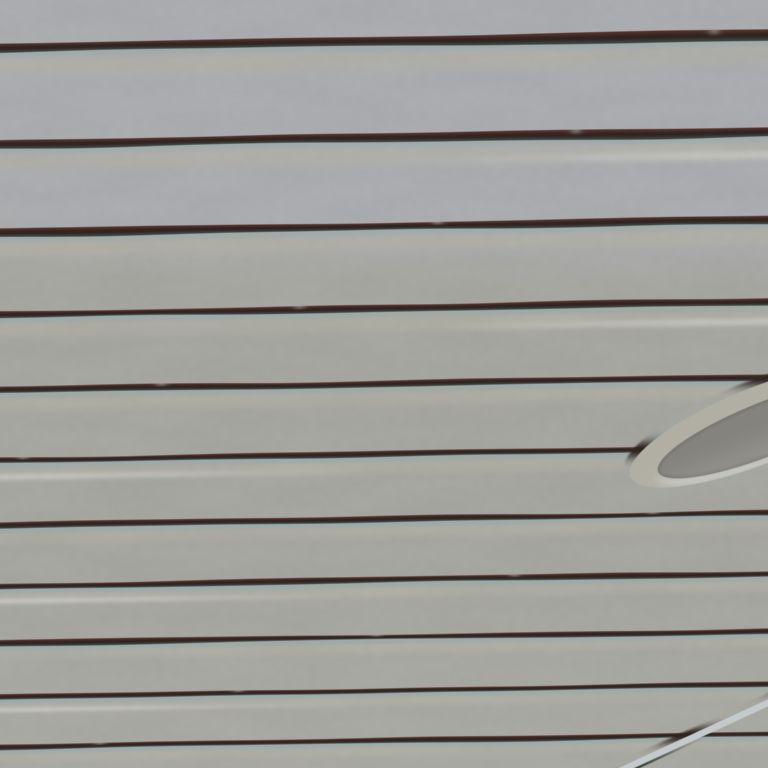
Reproduce this texture procedurally as a WebGL 2 fragment shader.

```glsl
#version 300 es
precision highp float;
// Receding painted ceiling slats with dark grooves, an oval lamp and a pale rod.
uniform vec2 u_resolution;
out vec4 fragColor;

// Slat layout: depth below the top edge of the canvas
const float FIRST_GROOVE = 0.0625;
const float SPACING = 0.1307;
const float FORESHORTEN = 0.04355;
const float TILT = 0.0165;
const float GROOVE_NEAR = 0.0062;   // half widths
const float GROOVE_FAR = 0.0036;
const float SOFTNESS = 0.0013;

// Lamp and rod
const vec2 LAMP_AXIS = vec2(0.929, 0.370);
const vec2 RIM_CENTER = vec2(0.990, 0.4466);
const vec2 RIM_RADII = vec2(0.182, 0.0495);
const vec2 GLASS_CENTER = vec2(1.0, 0.4427);
const vec2 GLASS_RADII = vec2(0.154, 0.035);
const vec2 ROD_START = vec2(0.807, -0.004);
const vec2 ROD_END = vec2(1.02, 0.094);
const float ROD_WIDTH = 0.0042;

const vec3 COOL_PAINT = vec3(0.665, 0.670, 0.682);
const vec3 WARM_PAINT = vec3(0.648, 0.648, 0.624);
const vec3 CREAM = vec3(0.695, 0.688, 0.645);
const vec3 HIGHLIGHT = vec3(0.77, 0.77, 0.75);
const vec3 GROOVE_RED = vec3(0.33, 0.19, 0.165);
const vec3 GROOVE_DARK = vec3(0.19, 0.145, 0.13);
const vec3 GROOVE_GREEN = vec3(0.24, 0.26, 0.245);
const vec3 TEAL_FRINGE = vec3(0.60, 0.675, 0.665);
const vec3 GLASS = vec3(0.52, 0.515, 0.495);
const vec3 ROD = vec3(0.77, 0.79, 0.80);

vec2 gradient(vec2 cell) {
  float h = fract(sin(dot(cell, vec2(127.1, 311.7))) * 43758.5);
  return vec2(cos(h * 6.2832), sin(h * 6.2832));
}

float gradientNoise(vec2 p) {
  vec2 i = floor(p), f = p - i;
  vec2 u = f * f * f * (f * (f * 6.0 - 15.0) + 10.0);
  vec2 e = vec2(1.0, 0.0);
  float low = mix(dot(gradient(i), f), dot(gradient(i + e), f - e), u.x);
  float high = mix(dot(gradient(i + e.yx), f - e.yx),
                   dot(gradient(i + e.xx), f - e.xx), u.x);
  return mix(low, high, u.y);
}

float grooveDepth(float k) { return SPACING * k / (1.0 + FORESHORTEN * k); }

float ellipseDistance(vec2 p, vec2 radii) {
  float a = length(p / radii), b = length(p / (radii * radii));
  return a * (a - 1.0) / max(b, 0.001);
}

vec2 toLamp(vec2 p) {
  return vec2(dot(p, LAMP_AXIS), dot(p, vec2(-LAMP_AXIS.y, LAMP_AXIS.x)));
}

float rodDistance(vec2 p) {
  vec2 a = p - ROD_START, b = ROD_END - ROD_START;
  return length(a - b * clamp(dot(a, b) / dot(b, b), 0.0, 1.0)) - ROD_WIDTH;
}

float bell(float x, float width) { return exp(-x * x / (width * width)); }

void main() {
  vec2 uv = gl_FragCoord.xy / u_resolution;
  float soft = max(SOFTNESS, 0.75 / min(u_resolution.x, u_resolution.y));

  // Perspective index of the slat and of the nearest groove
  float depth = 1.0 - uv.y + TILT * uv.x - FIRST_GROOVE;
  float index = depth / (SPACING - FORESHORTEN * depth);
  float slat = floor(index), groove = floor(index + 0.5);
  float slatHeight = grooveDepth(slat + 1.0) - grooveDepth(slat);
  float below = (depth - grooveDepth(slat)) / slatHeight;

  // Painted slats: cool near the top, cream on each upper lip
  float coolness = smoothstep(0.62, 0.74, uv.y + 0.02 * uv.x);
  vec3 color = mix(WARM_PAINT, COOL_PAINT, coolness);
  color += 0.012 * smoothstep(0.3, 0.0, uv.y);
  float lip = smoothstep(0.07, 0.16, below) * smoothstep(0.38, 0.2, below);
  color = mix(color, CREAM, lip * (0.6 + 0.4 * gradientNoise(vec2(uv.x * 5.0, slat * 3.7))));
  float lit = mod(slat, 2.0) * smoothstep(0.45, 1.0, slat < 4.0 ? uv.x : 1.0 - uv.x);
  color = mix(color, HIGHLIGHT, 0.8 * lit * bell(below - 0.26, 0.055));
  color += 0.012 * gradientNoise(uv * vec2(9.0, 34.0));
  color += 0.008 * gradientNoise(uv * vec2(70.0, 95.0));

  // Grooves: red upper edge, dark core, green lower edge, teal fringe
  float wobble = 0.0022 * gradientNoise(vec2(uv.x * 4.0, groove * 5.3 + 0.4));
  float d = depth - grooveDepth(groove) + wobble;
  float halfWidth = mix(GROOVE_NEAR, GROOVE_FAR, smoothstep(0.0, 0.6, depth));
  halfWidth *= 1.0 + 0.5 * gradientNoise(vec2(uv.x * 3.0 + 8.0, groove * 7.1 + 0.6));
  float across = d / halfWidth;
  color = mix(color, TEAL_FRINGE, 0.75 * bell(d - halfWidth - 0.002, 0.004));
  vec3 dark = mix(GROOVE_RED, GROOVE_DARK, smoothstep(-0.9, -0.1, across));
  dark = mix(dark, GROOVE_GREEN, smoothstep(0.1, 0.9, across));
  float chip = bell(uv.x - fract(0.93 - 0.18 * groove), 0.008);
  dark = mix(dark, WARM_PAINT, 0.5 * chip * smoothstep(0.3, -0.8, across));
  color = mix(color, dark, smoothstep(soft, -soft, abs(d) - halfWidth));

  // Shadow pockets where the fixtures cross a groove
  float rim = ellipseDistance(toLamp(uv - RIM_CENTER), RIM_RADII);
  float rimShadow = ellipseDistance(toLamp(uv - RIM_CENTER + vec2(0.007, -0.007)), RIM_RADII);
  float rod = rodDistance(uv);
  float shadow = min(rimShadow, rodDistance(uv + vec2(0.008, -0.004)));
  color = mix(color, TEAL_FRINGE, 0.5 * bell(max(rim, 0.0), 0.006) * bell(d, 0.03));
  color = mix(color, GROOVE_DARK, smoothstep(0.003, -0.003, shadow) * bell(d, 0.012));

  // Lamp: pale rim, shaded glass and a bright lower bead
  float glass = ellipseDistance(toLamp(uv - GLASS_CENTER), GLASS_RADII);
  float rise = toLamp(uv - GLASS_CENTER).y / GLASS_RADII.y;
  vec3 lamp = mix(CREAM, HIGHLIGHT, smoothstep(0.2, -0.8, rise) * bell(glass - 0.004, 0.006));
  vec3 pane = GLASS + 0.05 * smoothstep(0.3, -1.0, rise) - 0.05 * bell(glass, 0.004);
  lamp = mix(lamp, pane, smoothstep(soft, -soft, glass));
  color = mix(color, lamp, smoothstep(soft, -soft, rim));

  // Rod with a dark underside that fades to the right
  float under = rodDistance(uv + vec2(-0.001, 0.003));
  color = mix(color, GROOVE_GREEN, smoothstep(soft, -soft, under) * smoothstep(0.93, 0.82, uv.x));
  color = mix(color, ROD, smoothstep(soft, -soft, rod));
  fragColor = vec4(color, 1.0);
}
```
